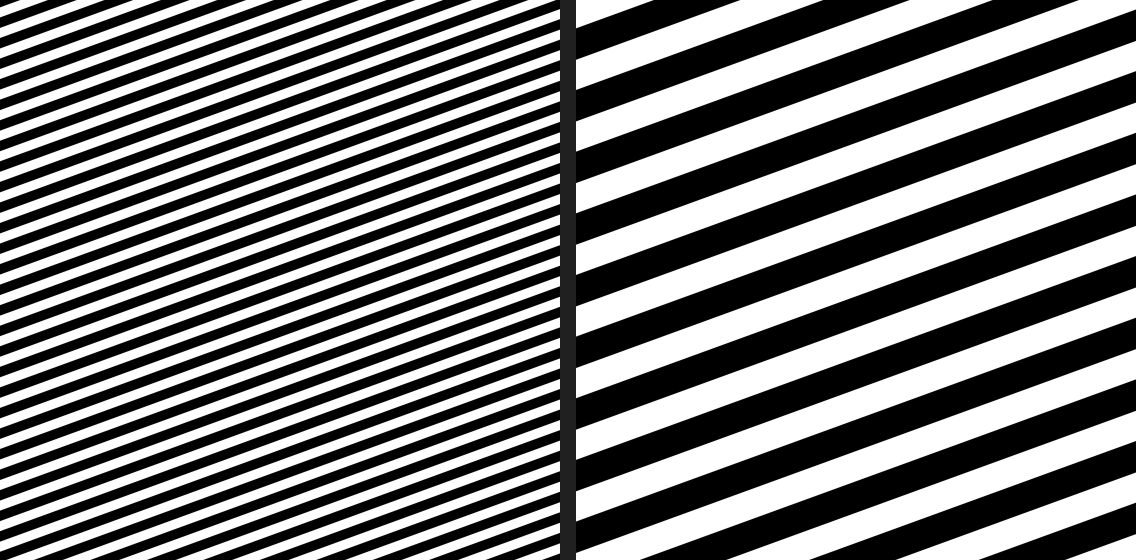
Left, the full canvas; right, a detail of the centre.
Give the GLSL for this pattern, as a Shadertoy shader.

```glsl
const float STRIPE_COUNT = 29.0;     // stripes per canvas height, measured across them
const float STRIPE_ANGLE = 20.0;     // degrees above horizontal
const float STRIPE_SHIFT = 0.02;     // fraction of one repeat
const float LIGHT_SHARE = 0.49;      // light part of one repeat
const vec3 DARK = vec3(0.0);
const vec3 LIGHT = vec3(1.0);

// Distance across the stripes, along their normal
float acrossStripes(vec2 p, float angle) {
    return dot(p, vec2(-sin(angle), cos(angle)));
}

// Coverage of a light band centred on every whole number
float bandCoverage(float phase, float share, float softness) {
    float fromCentre = abs(fract(phase + 0.5) - 0.5);
    float edge = fromCentre - 0.5 * share;
    return 1.0 - smoothstep(-softness, softness, edge);
}

void mainImage(out vec4 fragColor, in vec2 fragCoord) {
    // Centred canvas units
    vec2 p = (fragCoord - 0.5 * iResolution.xy) / iResolution.y;

    // Repeat the stripes and soften their edges by under a pixel
    float phase = acrossStripes(p, radians(STRIPE_ANGLE)) * STRIPE_COUNT + STRIPE_SHIFT;
    float softness = 0.7 * STRIPE_COUNT / iResolution.y;
    float light = bandCoverage(phase, LIGHT_SHARE, softness);

    fragColor = vec4(mix(DARK, LIGHT, light), 1.0);
}
```
